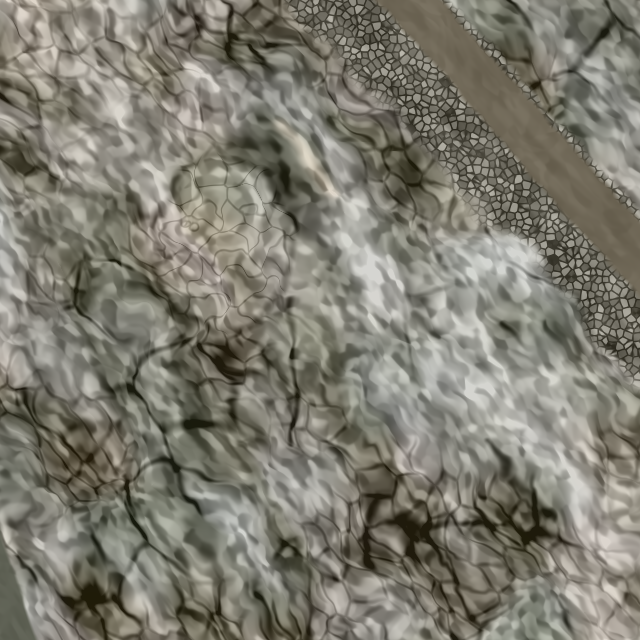
Give the GLSL for this texture, as a WebGL 1 fragment shader.

```glsl
precision highp float;
// Weathered grey rock seen from above, crossed by a smooth dirt track with gravel.
// Rock tone is layered smooth cellular noise stretched along a slanted grain;
// cracks, boulder blocks and pebbles come from the borders of Voronoi cells.
uniform vec2 u_resolution;

#define BASE_TONE 0.545
#define BROAD_AMP 0.20
#define PATCH_AMP 0.27
#define CLUMP_AMP 0.27
#define GRAIN_AMP 0.36
#define GRAIN_SCALE 105.0
#define CRACK_DEPTH 0.27
#define PEBBLE_SCALE 88.0
#define TRACK_HALF_WIDTH 0.039
#define GRAIN_DIR vec2(0.62, -0.785)
#define TRACK_COLOR vec3(0.44, 0.41, 0.345)
#define CORNER_COLOR vec3(0.37, 0.38, 0.33)

vec3 hash3(vec2 p) {
  vec3 k = vec3(dot(p, vec2(127.1, 311.7)), dot(p, vec2(269.5, 183.3)), dot(p, vec2(113.5, 71.9)));
  return fract(sin(k) * 43758.55);
}

// Random cell values blended by distance, centred on zero.
float softCells(vec2 p) {
  vec2 cell = floor(p), f = p - cell;
  float total = 0.0, weights = 0.0;
  for (int y = -1; y <= 1; y++)
    for (int x = -1; x <= 1; x++) {
      vec2 o = vec2(float(x), float(y));
      vec3 h = hash3(cell + o);
      vec2 d = o + h.xy - f;
      float w = exp(-5.0 * dot(d, d));
      total += w * h.z;
      weights += w;
    }
  return total / weights - 0.5;
}

// Voronoi: x = distance to the point, y = gap to the next cell, z = cell value.
vec3 voronoi(vec2 p) {
  vec2 cell = floor(p), f = p - cell;
  float near = 9.0, next = 9.0, id = 0.0;
  for (int y = -1; y <= 1; y++)
    for (int x = -1; x <= 1; x++) {
      vec2 o = vec2(float(x), float(y));
      vec3 h = hash3(cell + o);
      float d = length(o + h.xy - f);
      if (d < near) { next = near; near = d; id = h.z; }
      else next = min(next, d);
    }
  return vec3(near, next - near, id);
}

float segment(vec2 p, vec2 a, vec2 b) {
  vec2 ab = b - a;
  return length(p - a - ab * clamp(dot(p - a, ab) / dot(ab, ab), 0.0, 1.0));
}

// Line that fades out from its centre to the given width.
float stroke(float d, float width) { return 1.0 - smoothstep(0.0, width, d); }

vec3 stone(float tone) { return vec3(tone + 0.01, tone, tone - 0.043); }

void main() {
  vec2 p = gl_FragCoord.xy / u_resolution;
  float px = 1.0 / u_resolution.y;

  // Bent, stretched frame that follows the rock grain
  vec2 bend = vec2(softCells(p * 9.0 + 3.0), softCells(p * 9.0 + 41.0));
  vec2 ripple = vec2(softCells(p * 34.0 + 7.0), softCells(p * 34.0 + 63.0));
  vec2 q = p + bend * 0.045 + ripple * 0.012;
  vec2 g = vec2(dot(q, GRAIN_DIR) * 0.55, dot(q, vec2(-GRAIN_DIR.y, GRAIN_DIR.x)));

  // Boulder mask, then layered tone
  vec2 fromBoulder = (p - vec2(0.352, 0.622) + ripple * 0.02) / vec2(0.108, 0.135);
  float rim = length(fromBoulder) - 1.0;
  float boulder = 1.0 - smoothstep(-0.08, 0.08, rim);
  float broad = softCells(p * 5.0 + 19.0);
  float patchTone = softCells(g * 17.0 + 5.0);
  float clump = softCells(g * 46.0 + 11.0);
  float grain = softCells(g * GRAIN_SCALE);
  float tone = BASE_TONE + BROAD_AMP * broad + GRAIN_AMP * grain
             + (PATCH_AMP * patchTone + CLUMP_AMP * clump) * (1.0 - 0.6 * boulder);

  // Cracks: long ones in places, short ones in darker rock
  float longMask = smoothstep(-0.02, 0.22, bend.x - 0.4 * patchTone);
  float shortMask = smoothstep(-0.1, 0.25, bend.y - 0.5 * broad);
  float cracks = stroke(voronoi(g * 11.0 + 2.0).y, 0.11) * longMask
               + 0.65 * stroke(voronoi(g * 33.0 + 8.0).y, 0.22) * shortMask;
  float fissure = stroke(segment(q, vec2(0.455, 0.54), vec2(0.46, 0.31)), 0.008);
  fissure += stroke(segment(q, vec2(0.18, 0.27), vec2(0.235, 0.14)), 0.009);
  fissure += stroke(segment(q, vec2(0.76, 0.30), vec2(0.87, 0.19)), 0.008);
  float blocks = stroke(voronoi(p * 25.0 + ripple * 0.8).y, 0.13);
  tone -= CRACK_DEPTH * (cracks * (1.0 - boulder) + fissure);
  tone += boulder * (0.06 - 0.16 * blocks) - 0.16 * stroke(abs(rim), 0.09);

  // Hollow and lit ridge beside the boulder
  float hollow = 1.0 - smoothstep(0.0, 0.05, segment(q, vec2(0.38, 0.78), vec2(0.475, 0.65)));
  float ridge = 1.0 - smoothstep(0.0, 0.022, segment(q, vec2(0.43, 0.785), vec2(0.50, 0.69)));
  tone += 0.2 * ridge - 0.22 * hollow;
  vec3 color = stone(clamp(tone, 0.1, 0.84));
  color += vec3(0.05, 0.0, -0.02) * (bend.y + 0.6 * ridge) + vec3(0.0, -0.01, 0.04) * patchTone;

  // Gravel shoulder and dirt track
  float across = dot(p - vec2(0.64, 1.0), vec2(0.749, 0.663)) + 0.006 * bend.x;
  vec3 pebble = voronoi(p * PEBBLE_SCALE);
  float pebbleTone = mix(0.2, 0.36 + 0.32 * pebble.z, smoothstep(0.03, 0.35, pebble.y));
  float shoulder = smoothstep(-0.145, -0.115, across + 0.05 * bend.y + 0.02 * ripple.x);
  shoulder *= 1.0 - smoothstep(0.042, 0.054, across + 0.012 * ripple.y);
  color = mix(color, stone(pebbleTone + 0.12 * clump), shoulder * 0.9);
  color += 0.1 * stroke(abs(across - TRACK_HALF_WIDTH - 0.006), 0.008);
  float edge = abs(across) - TRACK_HALF_WIDTH + 0.006 * ripple.x;
  float ruts = softCells(vec2(across * 60.0, dot(p, vec2(0.663, -0.749)) * 9.0));
  vec3 track = TRACK_COLOR + 0.06 * ruts + 0.05 * grain;
  color = mix(color, track, 1.0 - smoothstep(-0.004 - px, 0.003 + px, edge));

  // Smooth ground in the lower left corner with a pale rim
  float corner = dot(p, vec2(0.943, 0.333)) - 0.0556 + 0.008 * ripple.y;
  color += 0.1 * stroke(abs(corner - 0.007), 0.012);
  color = mix(color, CORNER_COLOR + 0.05 * grain, 1.0 - smoothstep(-px - 0.002, px + 0.002, corner));

  gl_FragColor = vec4(clamp(color, 0.0, 1.0), 1.0);
}
```
